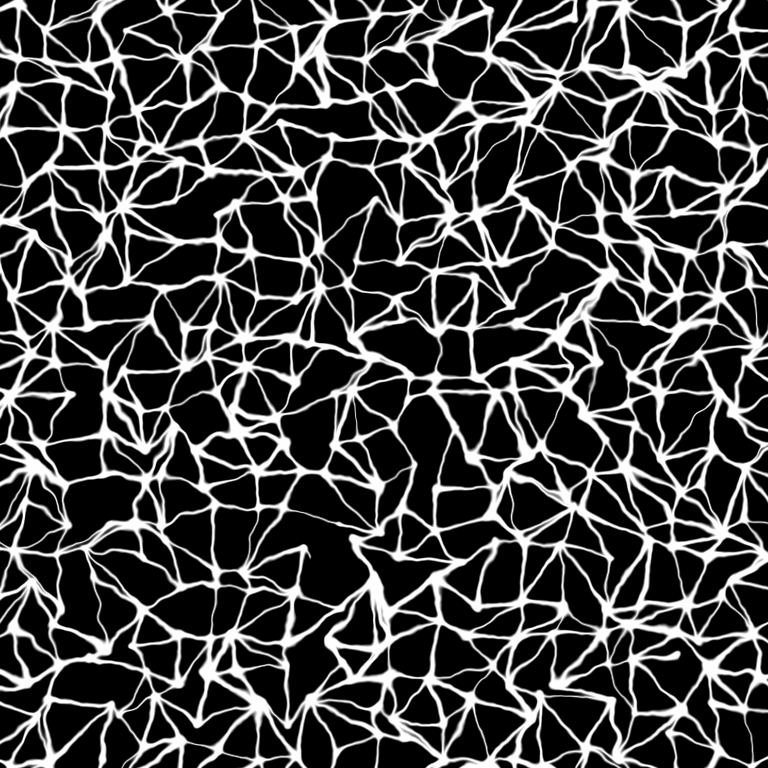
Write a Shadertoy shader that draws this pattern.

```glsl
// Irregular white web on black: jittered lattice nodes are joined to their
// neighbours by tapered strands of random width. A smooth union of all strand
// distances rounds the junctions, and a small noise warp bends the strands.

#define CELLS 20.0        // lattice cells per canvas height
#define JITTER 0.9        // node displacement inside its cell
#define STRAND 0.068      // typical strand half width, in cells
#define TAPER 0.35        // thinning at the middle of a strand
#define FILLET 0.034      // rounding radius of the junctions
#define WARP 0.20         // bending of the strands
#define ROUGH 0.030       // fine wobble of the outline
#define SOFTNESS 0.036    // half width of the edge blur, in cells
#define KEEP_SIDE 0.86    // share of horizontal and vertical strands kept
#define KEEP_DIAGONAL 0.72

const vec3 BACKGROUND = vec3(0.0);
const vec3 WEB = vec3(0.995);

vec3 hash3(vec2 p) {
    vec3 q = fract(vec3(p.xyx) * vec3(0.1031, 0.1030, 0.0973));
    q += dot(q, q.yxz + 33.33);
    return fract((q.xxy + q.yzz) * q.zyx);
}

// Smooth value noise with two independent channels, centred on zero
vec2 noise2(vec2 p) {
    vec2 i = floor(p), f = fract(p);
    f = f * f * (3.0 - 2.0 * f);
    vec2 low = mix(hash3(i).xy, hash3(i + vec2(1, 0)).xy, f.x);
    vec2 high = mix(hash3(i + vec2(0, 1)).xy, hash3(i + vec2(1, 1)).xy, f.x);
    return mix(low, high, f.y) - 0.5;
}

vec2 nodePosition(vec2 cell) {
    return cell + 0.5 + JITTER * (hash3(cell + 61.0).xy - 0.5);
}

// Signed distance to the strand between two nodes; its ends differ in width
float strandDistance(vec2 p, vec2 cellA, vec2 cellB, vec2 ends) {
    vec2 a = nodePosition(cellA);
    vec2 ab = nodePosition(cellB) - a;
    float t = clamp(dot(p - a, ab) / max(dot(ab, ab), 0.0001), 0.0, 1.0);
    float width = mix(0.3, 1.5, mix(ends.x, ends.y, t));
    float waist = 1.0 - TAPER * 4.0 * t * (1.0 - t);
    return length(p - a - ab * t) - STRAND * width * waist;
}

// Exponential weight of one strand in the smooth union
float strandWeight(vec2 p, vec2 cellA, vec2 cellB, float seed, float keep) {
    vec3 h = hash3(cellA + seed);
    if (h.z > keep) return 0.0;
    return exp(-strandDistance(p, cellA, cellB, h.xy) / FILLET);
}

float webDistance(vec2 p) {
    vec2 home = floor(p);
    float sum = 0.0;
    for (int y = -2; y <= 1; y++) {
        for (int x = -2; x <= 1; x++) {
            vec2 cell = home + vec2(x, y);
            vec2 right = cell + vec2(1, 0);
            vec2 up = cell + vec2(0, 1);
            sum += strandWeight(p, cell, right, 117.0, KEEP_SIDE);
            sum += strandWeight(p, cell, up, 239.0, KEEP_SIDE);

            // One of the two diagonals of this cell
            bool rising = hash3(cell + 401.0).x < 0.5;
            vec2 from = rising ? cell : up;
            vec2 to = rising ? cell + 1.0 : right;
            sum += strandWeight(p, from, to, 353.0, KEEP_DIAGONAL);
        }
    }
    return -FILLET * log(max(sum, 1e-20));
}

void mainImage(out vec4 fragColor, in vec2 fragCoord) {
    vec2 p = fragCoord / iResolution.y * CELLS + 7.0;

    // Bend the strands, then roughen their outline
    vec2 bent = p + WARP * noise2(p * 2.3) + ROUGH * noise2(p * 7.0 + 19.0);

    // Blur is fixed on the canvas but never finer than a pixel
    float blur = max(SOFTNESS, 0.75 * CELLS / iResolution.y);
    float coverage = 1.0 - smoothstep(-blur, blur, webDistance(bent));
    fragColor = vec4(mix(BACKGROUND, WEB, coverage), 1.0);
}
```
